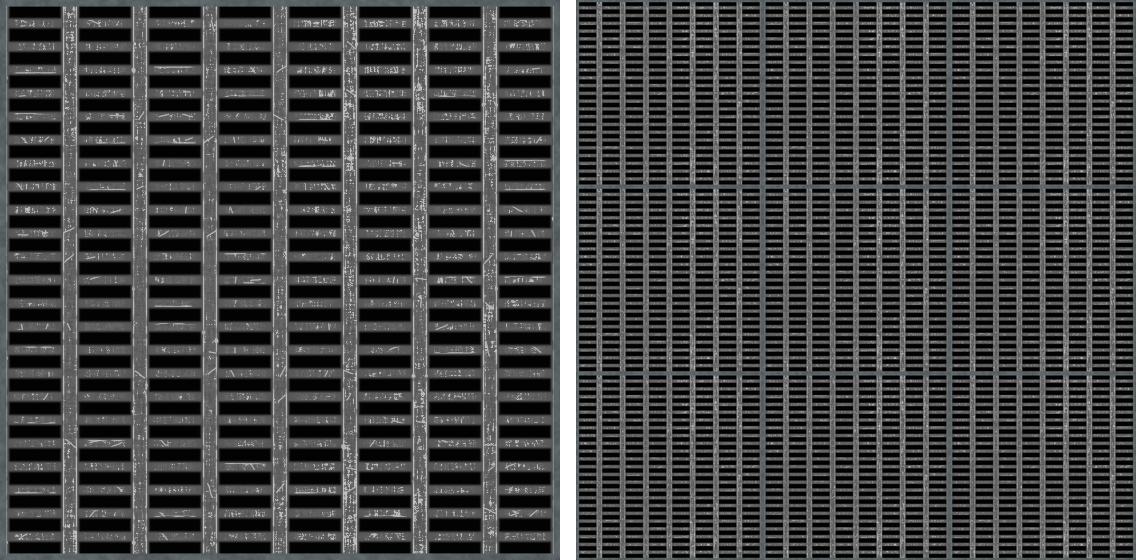
Left: one tile. Right: repeated 3 by 3.
Reproduce this texture procedurally as a WebGL 2 fragment shader.

```glsl
#version 300 es
precision highp float;
// Worn steel grating: black slots between scratched vertical bars and
// short rungs, enclosed by a thin blue-grey frame. Slots are repeated boxes;
// wear comes from layered sines, wrapped noise and scattered line segments.

#define GRID vec2(8.0, 24.0)             // slots across and up
#define SLOT_HALF vec2(0.0443, 0.0098)   // half size of a slot
#define RUNG_HALF vec2(0.0350, 0.0060)   // half size of the worn patch
#define BAR_HALF 0.0124                  // half width of a bar
#define FRAME_WIDTH 0.0117
#define WEAR 1.0                         // amount of bright flecks
#define SCRATCH_CHANCE 0.2
#define SLOT_COLOR vec3(0.008)
#define STEEL_COLOR vec3(0.33)
#define WORN_COLOR vec3(0.385)
#define BRIGHT_COLOR vec3(0.78)
#define FRAME_COLOR vec3(0.35, 0.38, 0.395)

uniform vec2 u_resolution;
out vec4 fragColor;

const float TAU = 6.28318;

float hash(vec2 p) {
  vec3 q = fract(p.xyx * 0.1031);
  q += dot(q, q.yzx + 33.33);
  return fract((q.x + q.y) * q.z);
}

// Value noise that wraps after a whole number of cells.
float noise(vec2 uv, vec2 cells) {
  vec2 p = uv * cells, i = floor(p), f = fract(p);
  vec2 a = mod(i, cells), b = mod(i + 1.0, cells);
  f = f * f * (3.0 - 2.0 * f);
  return mix(mix(hash(a), hash(vec2(b.x, a.y)), f.x),
             mix(hash(vec2(a.x, b.y)), hash(b), f.x), f.y);
}

float boxDistance(vec2 p, vec2 halfSize) {
  vec2 d = abs(p) - halfSize;
  return length(max(d, 0.0)) + min(max(d.x, d.y), 0.0);
}

// Random short segments, one candidate per cell, centred on bars and rungs.
float scratches(vec2 uv, float pixel) {
  vec2 cells = vec2(24.0), q = uv * cells + 0.5;
  vec2 id = mod(floor(q), cells);
  vec2 jitter = vec2(hash(id + 31.0), hash(id + 57.0)) - 0.5;
  vec2 p = (fract(q) - 0.5) / cells - jitter * 0.010;
  float angle = TAU * hash(id + 83.0);
  vec2 along = vec2(cos(angle), sin(angle));
  float t = dot(p, along);
  float reach = mix(0.004, 0.013, hash(id + 101.0));
  float across = dot(p, vec2(-along.y, along.x)) + 0.0008 * sin(t * 200.0);
  float d = length(vec2(max(abs(t) - reach, 0.0), across));
  float present = step(1.0 - SCRATCH_CHANCE, hash(id + 7.0));
  return present * (1.0 - smoothstep(0.0002, 0.0004 + pixel, d));
}

// Broad wear: stronger near the top and on some bars, patchy in between.
float wearAmount(vec2 uv, float barId) {
  float waves = 0.5 + 0.25 * cos(TAU * (uv.y - 0.88)) + 0.25 * cos(TAU * (uv.x - 0.75));
  float patches = noise(uv, vec2(16.0, 12.0));
  return WEAR * (0.45 * waves + 0.35 * patches + 0.2 * hash(vec2(barId, 5.0)));
}

void main() {
  vec2 uv = gl_FragCoord.xy / u_resolution;
  float pixel = 1.0 / min(u_resolution.x, u_resolution.y);

  // Repeats: slots sit in cell centres, bars and rungs on cell borders.
  vec2 q = uv * GRID, rungShift = vec2(0.0, 0.5);
  vec2 slotP = (fract(q) - 0.5) / GRID;
  vec2 rungP = (fract(q + rungShift) - 0.5) / GRID;
  vec2 rungId = mod(floor(q + rungShift), GRID);
  float barId = mod(floor(q.x + 0.5), GRID.x);
  float barEdge = 0.5 / GRID.x - abs(slotP.x) - BAR_HALF;

  // Wear: crossed streaks thresholded into flecks, plus scratches.
  float wear = wearAmount(uv, barId);
  float streaks = noise(uv, vec2(420.0, 64.0));
  float weave = noise(uv, vec2(72.0, 400.0));
  float grit = noise(uv, vec2(500.0));
  float grain = 0.42 * streaks + 0.26 * weave + 0.32 * grit;
  float threshold = 0.76 - 0.28 * wear;
  float flecks = smoothstep(threshold - 0.04, threshold + 0.16, grain);
  float scratch = scratches(uv, pixel);
  vec3 worn = WORN_COLOR * (0.78 + 0.44 * grain);
  worn = mix(worn, BRIGHT_COLOR, max(0.9 * flecks, 0.8 * scratch));

  // Steel between the slots, shaded darker towards their rims.
  float slotD = boxDistance(slotP, SLOT_HALF);
  vec3 color = STEEL_COLOR * mix(0.8, 1.05, smoothstep(0.0, 0.007, slotD));
  color *= 0.97 + 0.06 * grit;

  // Rungs: soft worn patches, a few with a broken bright line.
  vec2 fade = smoothstep(vec2(-0.005, -0.0012), vec2(0.003, 0.0012), RUNG_HALF - abs(rungP));
  color = mix(color, worn, fade.x * fade.y * 0.95);
  float lineY = RUNG_HALF.y * sign(hash(rungId + 11.0) - 0.5) * 0.85;
  float line = 1.0 - smoothstep(0.0002, 0.0004 + pixel, abs(rungP.y - lineY));
  line *= step(0.82, hash(rungId + 43.0)) * fade.x * smoothstep(0.2, 0.6, weave);
  color = mix(color, BRIGHT_COLOR, 0.7 * line);

  // Slots with a soft dark rim.
  color = mix(SLOT_COLOR, color, smoothstep(-0.0015, 0.0025 + pixel, slotD));

  // Bars: thin shadow outside, chipped bright line along each edge.
  color *= mix(0.75, 1.0, smoothstep(0.0, 0.0025, barEdge));
  color = mix(worn, color, smoothstep(-0.5 * pixel, 0.5 * pixel, barEdge));
  float chip = 0.0025 * smoothstep(0.86, 0.98, noise(uv, vec2(40.0, 64.0)));
  float rim = 1.0 - smoothstep(0.0004 + chip, 0.0006 + chip + pixel, abs(barEdge + 0.0008));
  rim *= 0.35 + 0.65 * smoothstep(0.25, 0.6, noise(uv, vec2(24.0, 90.0)) + 0.25 * wear);
  color = mix(color, BRIGHT_COLOR, 0.85 * rim);

  // Frame: mottled blue-grey border that meets itself when tiled.
  vec2 border = min(uv, 1.0 - uv);
  float frameD = min(border.x, border.y) - FRAME_WIDTH;
  float mottle = 0.6 * noise(uv, vec2(60.0)) + 0.4 * noise(uv, vec2(180.0));
  vec3 frame = FRAME_COLOR * (0.85 + 0.3 * mottle);
  color = mix(frame, color, smoothstep(-0.5 * pixel, 0.5 * pixel, frameD));

  fragColor = vec4(color, 1.0);
}
```
